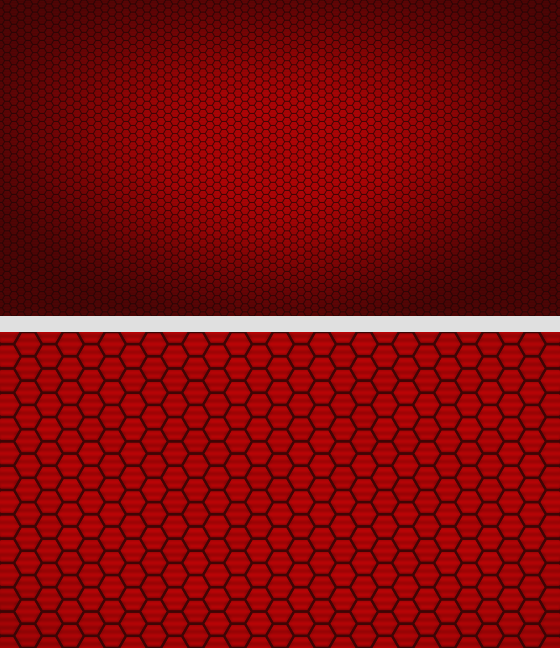
Top, the full canvas; bottom, a detail of the centre.
Write a Shadertoy shader that draws this pattern.

```glsl
// A fine mesh of flat-topped red hexagons parted by dark grooves, under a broad glow.
// The nearest of two offset lattices gives each cell; its edge distance draws
// the groove and soft bevel, and a lifted radial falloff lights the whole sheet.

const vec2 REPEATS = vec2(80.0, 39.0);          // columns across, hexagons down
const float GROOVE = 0.053;                     // half width, in cell heights
const float BEVEL = 0.20;                       // reach of the inner shading
const float BEVEL_DEPTH = 0.14;
const float CELL_VARIATION = 0.04;
const float THREADS = 3.0;                      // faint stripes per cell
const float THREAD_DEPTH = 0.08;
const vec2 GLOW_CENTER = vec2(0.0, 0.02);       // canvas spans -1 to 1
const float GLOW_LIFT = 0.22;                   // raises the sides of the glow
const float GLOW_INNER = 0.22;
const float GLOW_OUTER = 1.25;
const vec3 FILL_DARK = vec3(0.295, 0.018, 0.018);
const vec3 FILL_LIGHT = vec3(0.665, 0.015, 0.022);
const vec3 GROOVE_DARK = vec3(0.16, 0.020, 0.020);
const vec3 GROOVE_LIGHT = vec3(0.25, 0.020, 0.020);

const vec2 LATTICE = vec2(1.7320508, 1.0);
const vec2 SLANT = vec2(0.8660254, 0.5);        // normal of the sloping sides

float hash(vec2 p) {
    return fract(sin(dot(p, vec2(127.1, 311.7))) * 43758.5453);
}

// Offset from the center of the nearest hexagon.
vec2 hexOffset(vec2 p) {
    vec2 a = mod(p + 0.5 * LATTICE, LATTICE) - 0.5 * LATTICE;
    vec2 b = mod(p, LATTICE) - 0.5 * LATTICE;
    return dot(a, a) < dot(b, b) ? a : b;
}

// Distance from a point in a cell to its nearest side.
float hexEdge(vec2 p) {
    p = abs(p);
    return 0.5 - max(p.y, dot(p, SLANT));
}

float glow(vec2 p) {
    p -= GLOW_CENTER;
    float side = sqrt(p.x * p.x + 0.04) - 0.2;  // rounded absolute value
    p.y -= GLOW_LIFT * side;
    return 1.0 - smoothstep(GLOW_INNER, GLOW_OUTER, length(p));
}

void mainImage(out vec4 fragColor, in vec2 fragCoord) {
    vec2 centered = fragCoord / iResolution.xy - 0.5;
    float pixel = REPEATS.y / iResolution.y;
    vec2 p = centered * REPEATS * vec2(SLANT.x, 1.0);
    vec2 local = hexOffset(p);
    vec2 cell = floor((p - local) / SLANT + 0.5);
    float edge = hexEdge(local);

    // Light over the whole sheet
    float light = glow(2.0 * centered);
    vec3 fill = mix(FILL_DARK, FILL_LIGHT, light);
    vec3 groove = mix(GROOVE_DARK, GROOVE_LIGHT, light);

    // Cell tone, faint threads and a bevel deeper at the bottom
    float tone = 1.0 + CELL_VARIATION * (hash(cell) - 0.5);
    float threadFade = 1.0 - smoothstep(0.2, 0.5, pixel * THREADS);
    tone += THREAD_DEPTH * threadFade * cos(6.2831853 * THREADS * local.y);
    float rim = 1.0 - smoothstep(GROOVE, BEVEL, edge);
    tone -= BEVEL_DEPTH * rim * (0.6 - local.y);

    // Smoothed groove between cells
    float line = 1.0 - smoothstep(GROOVE - 0.5 * pixel, GROOVE + 0.5 * pixel, edge);
    fragColor = vec4(mix(fill * tone, groove, line), 1.0);
}
```
